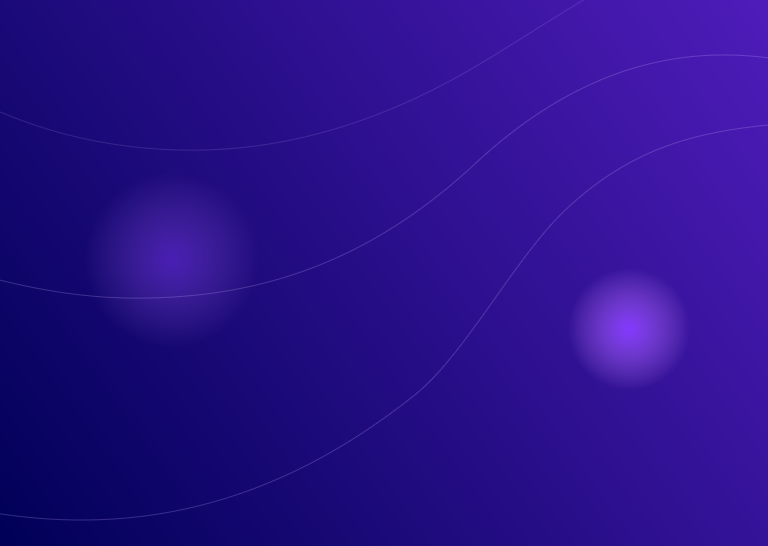
Give the GLSL for this background, as a WebGL 2 fragment shader.

```glsl
#version 300 es
precision highp float;
// A diagonal indigo to violet gradient with two soft round glows and
// three hairline waves. Each wave is a piecewise cubic in x; its line is
// drawn from the vertical gap, corrected by the local slope.

uniform vec2 u_resolution;
out vec4 outColor;

// Cubic through two knots; a knot holds x, y and slope.
float span(float x, vec3 a, vec3 b) {
    float width = b.x - a.x;
    float t = (x - a.x) / width;
    float s = 1.0 - t;
    return mix(a.y, b.y, t * t * (3.0 - 2.0 * t))
         + width * t * s * (a.z * s - b.z * t);
}

float wave(float x, vec3 a, vec3 b, vec3 c, vec3 d) {
    if (x < b.x) return span(x, a, b);
    if (x < c.x) return span(x, b, c);
    return span(x, c, d);
}

// Antialiased hairline coverage around the wave with these four knots.
float waveLine(vec2 p, float pixel, vec3 a, vec3 b, vec3 c, vec3 d) {
    float eps = 0.002;
    float y = wave(p.x, a, b, c, d);
    float slope = (wave(p.x + eps, a, b, c, d) - wave(p.x - eps, a, b, c, d)) / (2.0 * eps);
    float dist = abs(p.y - y) / sqrt(1.0 + slope * slope);
    float lineWidth = 0.0018;
    float edge = max(pixel, lineWidth);
    return clamp(0.5 + (0.5 * lineWidth - dist) / edge + 0.5 * (1.0 - lineWidth / edge), 0.0, 1.0)
         * min(1.0, lineWidth / pixel);
}

// Violet core that pales and fades linearly toward its rim.
vec3 addGlow(vec3 base, vec2 p, vec2 center, float radius, float opacity) {
    float r = min(length(p - center) / radius, 1.0);
    vec3 glow = mix(vec3(0.51, 0.22, 1.0), vec3(0.70, 0.45, 0.90), r);
    return mix(base, glow, opacity * (1.0 - r));
}

void main() {
    // Canvas height is one unit.
    vec2 p = gl_FragCoord.xy / u_resolution.y;
    float pixel = 1.0 / u_resolution.y;

    // Gradient along the rising diagonal.
    vec2 corner = vec2(u_resolution.x / u_resolution.y, 1.0);
    float t = dot(p, corner) / dot(corner, corner);
    vec3 color = mix(vec3(0.0, 0.0, 0.34), vec3(0.31, 0.11, 0.73), t);

    // Glows: a wide dim one at left, a small bright one at right.
    color = addGlow(color, p, vec2(0.315, 0.524), 0.160, 0.45);
    color = addGlow(color, p, vec2(1.152, 0.397), 0.112, 1.0);

    // Waves: upper, middle and lower.
    vec3 lilac = vec3(0.80, 0.70, 1.0);
    float upper = waveLine(p, pixel, vec3(0.0, 0.795, -0.42), vec3(0.352, 0.725, 0.0),
                           vec3(0.879, 0.883, 0.60), vec3(1.407, 1.137, 0.10));
    float middle = waveLine(p, pixel, vec3(0.0, 0.487, -0.25), vec3(0.249, 0.454, 0.0),
                            vec3(0.870, 0.700, 0.93), vec3(1.407, 0.894, -0.13));
    float lower = waveLine(p, pixel, vec3(0.0, 0.059, -0.15), vec3(0.760, 0.277, 0.80),
                           vec3(1.035, 0.615, 0.95), vec3(1.407, 0.771, 0.10));
    color = mix(color, lilac, 0.16 * upper);
    color = mix(color, lilac, 0.24 * max(middle, lower));

    outColor = vec4(color, 1.0);
}
```
